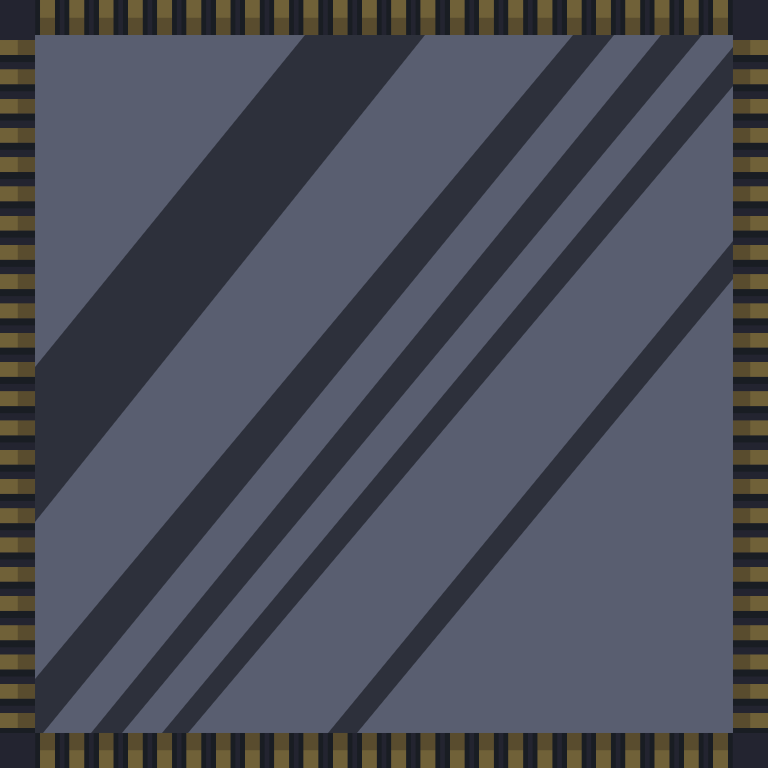
Reproduce this background procedurally as a three.js fragment shader.

```glsl
// A slate panel crossed by slanted dark bands, framed by rows of gold contact pins.
// Bands lie between pairs of straight edges; the pins repeat along each side with mod,
// and the panel is laid over them as a box.

varying vec2 vUv;

// Smooth coverage of the interval lo..hi, with edges one pixel wide.
float span(float x, float lo, float hi, float px) {
  return clamp((x - lo) / px + 0.5, 0.0, 1.0) * clamp((hi - x) / px + 0.5, 0.0, 1.0);
}

// Slanted band; each vec2 holds its left and right edge at the panel's foot and head.
float band(vec2 p, vec2 foot, vec2 head, float px) {
  vec2 edges = mix(foot, head, (p.y - 0.0456) / 0.9088);
  return span(p.x, edges.x, edges.y, px * 1.3);
}

// Frame with pins, seen from the nearest side.
vec3 pinFrame(vec2 p, float px) {
  vec2 fromCentre = abs(p - 0.5);
  bool upright = fromCentre.x > fromCentre.y;
  float along = upright ? 1.0 - p.y : p.x;
  float depth = 0.5 - max(fromCentre.x, fromCentre.y);
  float phase = mod(along - 0.0521, 0.0381);

  // Shaded gaps: one dark strip below side pins, two flanking the others.
  vec3 base = vec3(0.137, 0.143, 0.188);
  float shade = upright
    ? span(phase, 0.0195, 0.0287, px)
    : 1.0 - span(phase, 0.0258, 0.0318, px);
  vec3 color = mix(base, vec3(0.098, 0.112, 0.138), shade);

  // Gold pins, darker where they meet the panel.
  float inner = clamp((depth - 0.0231) / px + 0.5, 0.0, 1.0);
  vec3 gold = mix(vec3(0.44, 0.38, 0.22), vec3(0.35, 0.30, 0.18), inner);
  color = mix(color, gold, span(phase, 0.0, 0.0195, px));

  // Plain corners.
  float corner = min(fromCentre.x, fromCentre.y) - 0.4544;
  return mix(color, base, clamp(corner / px + 0.5, 0.0, 1.0));
}

void main() {
  float px = max(fwidth(vUv.x), 0.0001);

  // Slanted bands, from upper left to lower right.
  float dark = band(vUv, vec2(-0.342, -0.1745), vec2(0.3971, 0.5534), px);
  dark = max(dark, band(vUv, vec2(-0.0132, 0.056), vec2(0.7461, 0.7995), px));
  dark = max(dark, band(vUv, vec2(0.1185, 0.1589), vec2(0.8607, 0.9141), px));
  dark = max(dark, band(vUv, vec2(0.2109, 0.2448), vec2(0.9674, 1.0104), px));
  dark = max(dark, band(vUv, vec2(0.4271, 0.4648), vec2(1.1751, 1.2174), px));
  vec3 panel = mix(vec3(0.35, 0.37, 0.44), vec3(0.178, 0.19, 0.232), dark);

  // Panel over the frame.
  float inside = span(vUv.x, 0.0456, 0.9544, px) * span(vUv.y, 0.0456, 0.9544, px);
  gl_FragColor = vec4(mix(pinFrame(vUv, px), panel, inside), 1.0);
}
```
